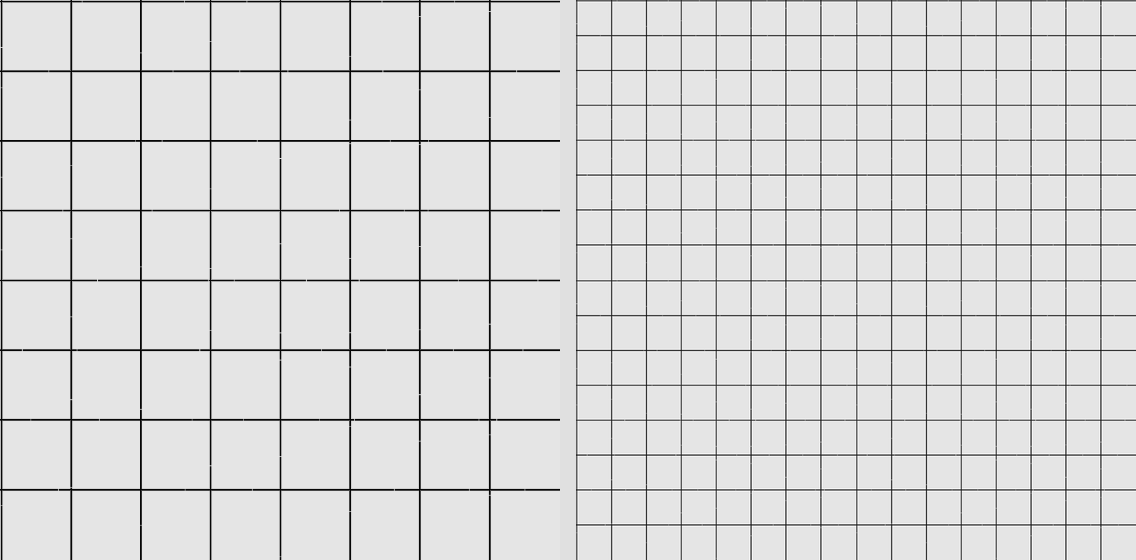
Left: one tile. Right: repeated 2 by 2.
Write a Shadertoy shader that draws this pattern.

```glsl
// Square grid of thin black rules on pale grey paper, eight each way.
// Rules settle on a fine grain as centered thin or shifted thick strokes;
// a hash gives most segments a tiny pale nick, and all indices wrap to tile.

const float LINES = 8.0;                // rules across and down
const float PITCH = 0.12455;            // spacing of the rules
const float FIRST = 0.0026;             // center of the first rule
const float GRAIN = 512.0;              // fine steps across the canvas
const float SHIFT_LIMIT = 0.195;        // grain offset that shifts a rule
const float THIN_WIDTH = 1.43;          // centered rules, in grains
const float THICK_WIDTH = 1.65;         // shifted rules, in grains
const float NICK_CHANCE = 0.75;         // share of segments with a nick
const vec2 NICK_WIDTH = vec2(0.0010, 0.0017);  // thinnest and widest
const vec2 NICK_STRENGTH = vec2(0.60, 1.0);    // faintest and clearest
const vec3 PAPER = vec3(0.898);
const vec3 INK = vec3(0.025);
const vec3 NICK = vec3(0.94);

float hash(vec3 p) {
    p = fract(p * vec3(0.1031, 0.1130, 0.0973));
    p += dot(p, p.yzx + 33.33);
    return fract((p.x + p.y) * p.z);
}

// Share of a pixel of the given size covered by a band around zero
float bandCoverage(float dist, float halfWidth, float pixel) {
    float low = max(dist - 0.5 * pixel, -halfWidth);
    float high = min(dist + 0.5 * pixel, halfWidth);
    return clamp((high - low) / pixel, 0.0, 1.0);
}

// x: center of a rule settled on the grain, y: its width
vec2 settledRule(float row) {
    float ideal = (FIRST + row * PITCH) * GRAIN;
    float offset = fract(ideal) - 0.5;
    float shifted = step(SHIFT_LIMIT, abs(offset));
    float width = mix(THIN_WIDTH, THICK_WIDTH, shifted);
    float shift = sign(offset) * mix(0.04, 0.5 * (THICK_WIDTH - 1.0), shifted);
    return vec2(floor(ideal) + 0.5 + shift, width) / GRAIN;
}

// x: ink coverage, y: nick coverage, for rules running along the first axis
vec2 ruledLines(float along, float across, vec2 pixel, float seed) {
    // Nearest rule, wrapped around the canvas
    float position = fract(across - FIRST + 0.5 * PITCH);
    float row = min(floor(position / PITCH), LINES - 1.0);
    vec2 rule = settledRule(row);
    float dist = fract(across - rule.x + 0.5) - 0.5;
    float line = bandCoverage(dist, 0.5 * rule.y, pixel.y);

    // One nick per segment, random in place, width and strength
    float travel = fract(along - FIRST);
    float column = min(floor(travel / PITCH), LINES - 1.0);
    vec3 segment = vec3(column, row, seed) + 1.0;
    float center = (column + mix(0.03, 0.97, hash(segment))) * PITCH;
    float width = mix(NICK_WIDTH.x, NICK_WIDTH.y, hash(segment + 17.0));
    float strength = mix(NICK_STRENGTH.x, NICK_STRENGTH.y, hash(segment + 41.0));
    float present = step(hash(segment + 73.0), NICK_CHANCE);
    float nick = bandCoverage(travel - center, 0.5 * width, pixel.x);
    nick *= strength * present;

    return line * vec2(1.0 - nick, nick);
}

void mainImage(out vec4 fragColor, in vec2 fragCoord) {
    // Canvas coordinates measured from the upper left
    vec2 uv = fragCoord / iResolution.xy;
    vec2 sheet = vec2(uv.x, 1.0 - uv.y);
    vec2 pixel = 1.0 / iResolution.xy;

    vec2 rows = ruledLines(sheet.x, sheet.y, pixel, 3.0);
    vec2 columns = ruledLines(sheet.y, sheet.x, pixel.yx, 11.0);

    // Nicks lie under the ink, so a crossing rule stays whole
    vec3 color = mix(PAPER, NICK, max(rows.y, columns.y));
    color = mix(color, INK, max(rows.x, columns.x));
    fragColor = vec4(color, 1.0);
}
```
